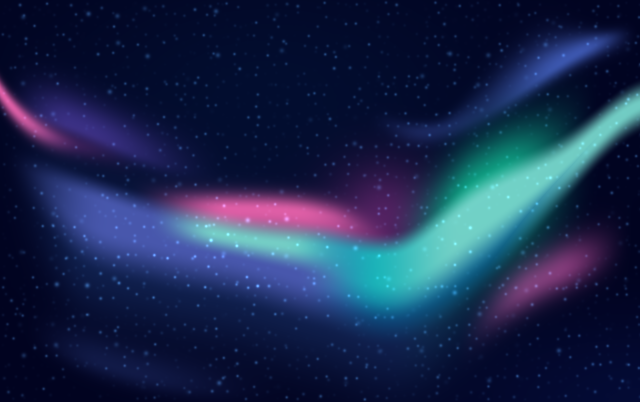
Give the GLSL for this background, as a Shadertoy shader.

```glsl
// Draws soft aurora ribbons sweeping across a dark starry night sky.
#define NIGHT vec3(0.004, 0.012, 0.125)
#define INDIGO vec3(0.29, 0.35, 0.69)
#define MINT vec3(0.46, 0.83, 0.79)
#define TURQUOISE vec3(0.09, 0.73, 0.74)
#define OCEAN vec3(0.04, 0.37, 0.57)
#define EMERALD vec3(0.06, 0.64, 0.52)
#define PINK vec3(0.87, 0.37, 0.65)
#define PLUM vec3(0.35, 0.14, 0.40)
#define VIOLET vec3(0.27, 0.21, 0.58)
#define AZURE vec3(0.26, 0.37, 0.74)
#define STAR_TINT vec3(0.30, 0.55, 0.75)
#define STAR_LAYERS 3

vec3 hash3(vec2 p) {
    vec3 q = fract(p.xyx * vec3(0.1031, 0.1030, 0.0973));
    q += dot(q, q.yxz + 33.33);
    return fract((q.xxy + q.yzz) * q.zyx);
}

// Smooth curve through nine evenly spaced heights
float longCurve(float[9] h, float x) {
    float s = clamp(x, 0.0, 0.9999) * 8.0;
    int i = int(s);
    float f = fract(s);
    float a = h[max(i - 1, 0)], b = h[i], c = h[i + 1], d = h[min(i + 2, 8)];
    return b + 0.5 * f * (c - a + f * (2.0 * a - 5.0 * b + 4.0 * c - d
             + f * (3.0 * (b - c) + d - a)));
}

// Cubic through four evenly spaced heights
float shortCurve(vec4 h, vec2 span, float x) {
    float s = 3.0 * clamp((x - span.x) / (span.y - span.x), 0.0, 1.0);
    vec4 w = vec4(-(s - 1.0) * (s - 2.0) * (s - 3.0) / 6.0,
                  s * (s - 2.0) * (s - 3.0) / 2.0,
                  -s * (s - 1.0) * (s - 3.0) / 2.0,
                  s * (s - 1.0) * (s - 2.0) / 6.0);
    return dot(h, w);
}

// Falloff with separate softness above and below zero
float falloff(float d, float above, float below) {
    d /= d > 0.0 ? above : below;
    return exp(-d * d);
}

// Rises from a to b, then falls from c to d
float window(float x, vec4 k) {
    return smoothstep(k.x, k.y, x) * (1.0 - smoothstep(k.z, k.w, x));
}

float ribbon(vec2 p, vec4 h, vec2 span, vec2 soft) {
    return falloff(p.y - shortCurve(h, span, p.x), soft.x, soft.y);
}

vec3 sky(vec2 p) {
    vec2 d = (p - vec2(0.42, 0.76)) / vec2(0.36, 0.32);
    vec3 col = NIGHT + vec3(0.004, 0.04, 0.06) * exp(-dot(d, d));
    return col + vec3(0.01, 0.03, 0.08) * smoothstep(0.35, 0.0, p.y) * smoothstep(0.5, 1.0, p.x);
}

vec3 sideRibbons(vec3 col, vec2 p) {
    // Upper left violet veil and pink edge
    float veil = ribbon(p, vec4(0.725, 0.672, 0.605, 0.575), vec2(0.03, 0.35), vec2(0.075, 0.03));
    col = mix(col, VIOLET, 0.9 * veil * window(p.x, vec4(0.0, 0.11, 0.13, 0.36)));
    float edge = ribbon(p, vec4(0.775, 0.672, 0.633, 0.591), vec2(0.0, 0.2), vec2(0.026, 0.03));
    col = mix(col, mix(PINK, PLUM, smoothstep(0.03, 0.13, p.x)), edge * (1.0 - smoothstep(0.06, 0.23, p.x)));

    // Upper right blue wisp
    float wisp = ribbon(p, vec4(0.695, 0.703, 0.834, 0.911), vec2(0.6, 1.0),
                        vec2(0.022 + 0.06 * window(p.x, vec4(0.68, 0.8, 0.82, 0.96)), 0.03));
    float wispLight = 0.35 * window(p.x, vec4(0.57, 0.67, 0.9, 1.0))
                    + 0.55 * window(p.x, vec4(0.74, 0.88, 0.92, 1.0));
    col = mix(col, AZURE, wisp * wispLight);

    // Lower right magenta and faint lower left streak
    float rose = ribbon(p, vec4(0.149, 0.27, 0.34, 0.394), vec2(0.72, 0.98), vec2(0.065, 0.055));
    col = mix(col, mix(PLUM, PINK, 0.42), 0.92 * rose * window(p.x, vec4(0.71, 0.83, 0.87, 0.99)));
    float streak = ribbon(p, vec4(0.18, 0.087, 0.041, 0.02), vec2(0.04, 0.46), vec2(0.06, 0.035));
    return mix(col, AZURE, 0.24 * streak * window(p.x, vec4(0.03, 0.16, 0.2, 0.46)));
}

vec3 mainAurora(vec3 col, vec2 p) {
    float top = longCurve(float[9](0.616, 0.545, 0.481, 0.436, 0.415, 0.395, 0.533, 0.631, 0.772), p.x);
    float base = longCurve(float[9](0.585, 0.398, 0.336, 0.295, 0.237, 0.195, 0.315, 0.519, 0.70), p.x);
    float across = (p.y - base) / (top - base);

    // Dim blue spill below, plum plume and green haze above
    float spill = falloff(p.y - base, 0.2, 0.16) * window(p.x, vec4(0.0, 0.14, 0.62, 0.84));
    col = mix(col, vec3(0.08, 0.16, 0.36), 0.8 * spill);
    vec2 plume = (p - vec2(0.60, 0.46)) / vec2(0.085, 0.13);
    col = mix(col, PLUM, 0.9 * exp(-dot(plume, plume)));
    float haze = falloff(p.y - top, 0.11, 0.2) * window(p.x, vec4(0.60, 0.74, 0.78, 0.94));
    col = mix(col, EMERALD, haze);

    // Pink crest
    float crest = ribbon(p, vec4(0.519, 0.481, 0.469, 0.378), vec2(0.2, 0.62), vec2(0.038, 0.075));
    vec3 crestColor = mix(PINK, PLUM, 0.75 * smoothstep(0.46, 0.62, p.x));
    col = mix(col, crestColor, crest * window(p.x, vec4(0.2, 0.36, 0.52, 0.66)));

    // Broad band, indigo on the left and mint on the right
    float rightSide = smoothstep(0.46, 0.6, p.x);
    float upper = smoothstep(0.4, 0.8, across) * smoothstep(0.23, 0.34, p.x);
    vec3 glow = mix(TURQUOISE, MINT, max(smoothstep(0.57, 0.72, p.x), 1.0 - smoothstep(0.44, 0.56, p.x)));
    vec3 deep = mix(OCEAN, glow, max(smoothstep(0.0, 0.55, across), smoothstep(0.75, 0.95, p.x)));
    vec3 band = mix(mix(INDIGO, deep, rightSide), glow, upper * (1.0 - rightSide));
    float lowSoft = mix(0.06, 0.035, smoothstep(0.7, 0.95, p.x));
    float mask = smoothstep(-0.035, 0.03, top - p.y) * smoothstep(-lowSoft, lowSoft, p.y - base);
    return mix(col, band, 0.96 * mask * smoothstep(0.0, 0.17, p.x));
}

// Scattered soft dots, one candidate per cell
float stars(vec2 p) {
    float light = 0.0;
    for (int i = 0; i < STAR_LAYERS; i++) {
        vec2 q = p * (12.0 + 14.0 * float(i)) + 17.0 * float(i);
        vec3 h = hash3(floor(q));
        float size = 0.07 + 0.035 * float(i);
        float d = length(fract(q) - 0.25 - 0.5 * h.xy) / size;
        light += pow(h.z, 5.0) * exp(-d * d);
    }
    return light;
}

void mainImage(out vec4 fragColor, in vec2 fragCoord) {
    vec2 p = fragCoord / iResolution.xy;
    vec3 col = mainAurora(sideRibbons(sky(p), p), p);
    vec2 cluster = (p - vec2(0.29, 0.36)) / vec2(0.16, 0.12);
    float sparkle = 0.42 + 0.4 * exp(-dot(cluster, cluster));
    col += STAR_TINT * sparkle * stars(p * vec2(iResolution.x / iResolution.y, 1.0));
    fragColor = vec4(min(col, 1.0), 1.0);
}
```
